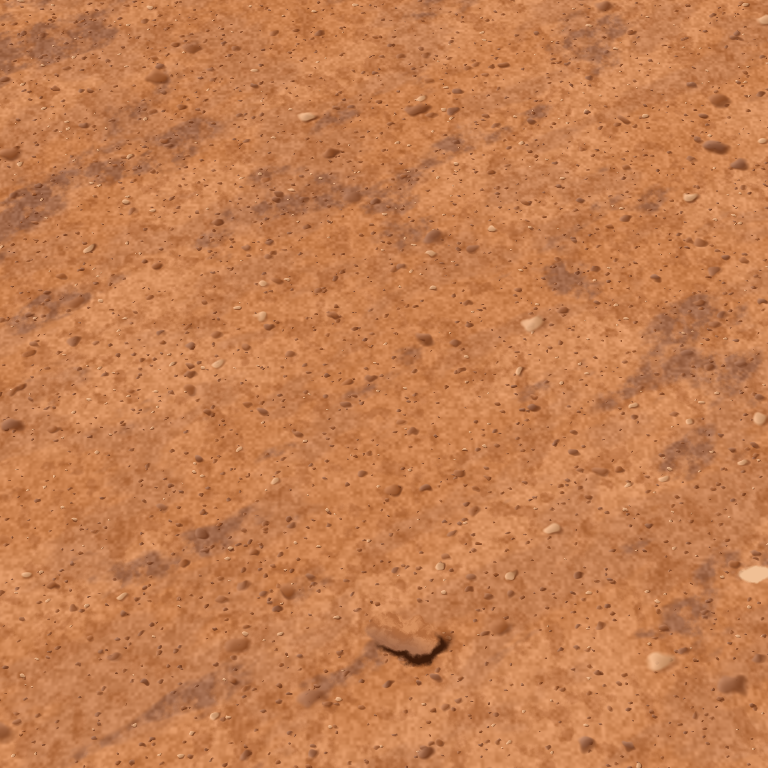
A Shadertoy shader for this texture:

```glsl
// Dry orange earth with dusky patches, scattered grit and a sunlit stone.

const vec3 PALE_SAND = vec3(0.84, 0.56, 0.365);
const vec3 SAND = vec3(0.80, 0.51, 0.31);
const vec3 DUST = vec3(0.75, 0.49, 0.325);
const vec3 RUST = vec3(0.70, 0.42, 0.24);
const vec3 DUSKY = vec3(0.59, 0.385, 0.28);
const vec3 SHADOW = vec3(0.36, 0.16, 0.06);
const vec3 CHIP = vec3(0.94, 0.75, 0.58);

float hash(vec2 p) {
    vec3 q = fract(p.xyx * vec3(0.1031, 0.1030, 0.0973));
    q += dot(q, q.yzx + 33.33);
    return fract((q.x + q.y) * q.z);
}

float noise(vec2 p) {
    vec2 i = floor(p), f = fract(p);
    f = f * f * (3.0 - 2.0 * f);
    vec2 e = vec2(1.0, 0.0);
    return mix(mix(hash(i), hash(i + e.xy), f.x),
               mix(hash(i + e.yx), hash(i + e.xx), f.x), f.y);
}

float fbm(vec2 p) {
    float sum = 0.0, gain = 0.5;
    for (int i = 0; i < 5; i++) {
        sum += gain * noise(p);
        p = mat2(1.6, 1.2, -1.2, 1.6) * p + 17.3;
        gain *= 0.5;
    }
    return sum / 0.97;
}

vec2 rotate(vec2 p, float angle) {
    float c = cos(angle), s = sin(angle);
    return vec2(c * p.x + s * p.y, c * p.y - s * p.x);
}

float segmentDistance(vec2 p, vec2 a, vec2 b) {
    vec2 d = b - a;
    return length(p - a - d * clamp(dot(p - a, d) / dot(d, d), 0.0, 1.0));
}

// Soft-edged blob: 1 inside the radii, 0 outside
float blob(vec2 p, vec2 radii, float softness) {
    return 1.0 - smoothstep(1.0 - softness, 1.0 + softness, length(p / radii));
}

// One scatter of grains, each lit from the upper left
vec3 addGrains(vec3 color, vec2 ground, float cells, float density, float seed) {
    vec2 p = ground * cells + seed * 7.31;
    p += 0.22 * (vec2(noise(p * 3.0), noise(p * 3.0 + 41.0)) - 0.5);
    vec2 cell = floor(p);
    for (int j = -1; j <= 1; j++)
    for (int i = -1; i <= 1; i++) {
        vec2 id = cell + vec2(i, j);
        float kind = hash(id + seed);
        if (kind > density) continue;
        float size = mix(0.12, 0.32, pow(hash(id + seed + 5.7), 2.0));
        vec2 d = p - id - vec2(hash(id + 11.0 + seed), hash(id + 23.0 + seed));
        d = rotate(d, (hash(id + 31.0) - 0.3) * 1.2);
        vec2 radii = size * vec2(1.25, 0.8);
        float tone = hash(id + seed + 61.0);
        vec3 body = mix(DUSKY, RUST, tone);
        body = mix(body, CHIP, step(0.86, tone) * 0.8);
        body += 0.14 * clamp(dot(d, vec2(-0.6, 0.8)) / size, -1.0, 1.0);
        float shade = blob(d - size * vec2(0.4, -0.45), radii, 0.4);
        color = mix(color, SHADOW, shade * mix(0.25, 0.75, hash(id + 71.0)));
        color = mix(color, body, blob(d, radii, 0.3) * 0.8);
    }
    return color;
}

vec3 addStone(vec3 color, vec2 p, vec2 center, float size) {
    vec2 d = (p - center) / size;
    d += 0.5 * (vec2(fbm(d * 2.0 + 3.0), fbm(d * 2.0 + 9.0)) - 0.5);
    color = mix(color, SHADOW * 0.65, blob(d - vec2(0.3, -0.3), vec2(0.95, 0.45), 0.15));
    vec3 face = mix(RUST, PALE_SAND, smoothstep(0.3, 0.65, fbm(d * 4.0)));
    face = mix(face, DUSKY, smoothstep(0.2, -0.5, d.y + 0.3 * d.x) * 0.75);
    float body = blob(rotate(d, -0.2), vec2(0.95, 0.55), 0.1);
    return mix(color, face, body);
}

void mainImage(out vec4 fragColor, in vec2 fragCoord) {
    vec2 uv = fragCoord / iResolution.xy;
    // Features shrink and flatten with distance
    vec2 ground = vec2((uv.x - 0.5) * (1.0 + 0.35 * uv.y), uv.y * (1.0 + 0.4 * uv.y)) + 3.0;
    vec2 slope = rotate(ground, 0.5) * vec2(0.6, 1.3);

    // Mottled sand
    vec3 color = mix(SAND, PALE_SAND, smoothstep(0.38, 0.62, fbm(slope * 7.0)));
    color = mix(color, DUST, 0.7 * smoothstep(0.48, 0.66, fbm(slope * 13.0 + 20.0)));
    color = mix(color, RUST, 0.65 * smoothstep(0.52, 0.72, fbm(ground * 42.0)));

    // Dusky worn patches, denser uphill, and one long gully
    float worn = fbm(slope * 11.0 + 50.0) + 0.09 * (uv.y - 0.5);
    float ragged = 0.3 + 0.7 * smoothstep(0.32, 0.6, fbm(ground * 50.0 + 8.0));
    color = mix(color, DUSKY, 0.8 * ragged * smoothstep(0.59, 0.71, worn));
    float gully = segmentDistance(uv, vec2(0.02, 0.72), vec2(0.23, 0.9));
    gully += 0.06 * (fbm(uv * 22.0) - 0.5);
    color = mix(color, DUSKY, 0.75 * ragged * smoothstep(0.026, 0.006, gully));

    // Fine grit, then larger grains
    color += 0.10 * (noise(ground * 210.0) - 0.5) + 0.07 * (noise(ground * 100.0) - 0.5);
    color = addGrains(color, ground, 95.0, 0.16, 1.0);
    color = addGrains(color, ground, 48.0, 0.13, 2.0);
    color = addGrains(color, ground, 22.0, 0.08, 3.0);

    // Landmark stone and a bleached chip
    color = addStone(color, uv, vec2(0.525, 0.172), 0.048);
    vec2 chip = uv - vec2(0.985, 0.253) + 0.012 * (fbm(uv * 60.0) - 0.5);
    color = mix(color, CHIP, blob(chip, vec2(0.022, 0.009), 0.25));
    fragColor = vec4(clamp(color, 0.0, 1.0), 1.0);
}
```
